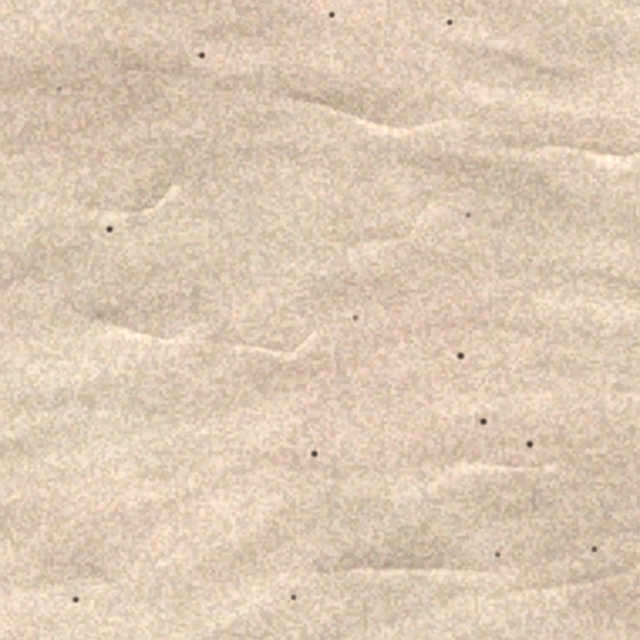
Give the GLSL for this texture, as a Shadertoy shader.

```glsl
// Pale wind-smoothed sand: soft cellular noise gives the fine grain and the
// long drifts, scattered curved folds cast a shadow above a lit lower rim,
// and a few dark specks lie on a jittered grid.

vec3 hash3(vec2 p) {
    vec3 q = fract(p.xyx * vec3(0.1031, 0.1030, 0.0973));
    q += dot(q, q.yxz + 33.33);
    return fract((q.xxy + q.yzz) * q.zyx);
}

// Cellular noise with softly blended cells, centred on zero
vec3 softCells(vec2 p) {
    vec2 cell = floor(p);
    vec3 sum = vec3(0.0);
    float total = 0.0;
    for (int j = -1; j <= 1; j++)
    for (int i = -1; i <= 1; i++) {
        vec2 id = cell + vec2(i, j);
        vec3 value = hash3(id + 51.0);
        vec2 offset = id + 0.15 + 0.7 * hash3(id + 17.0).xy - p;
        float weight = exp(-3.7 * dot(offset, offset));
        sum += weight * value;
        total += weight;
    }
    return sum / total - 0.5;
}

// Long, gently bending drifts at three scales, rising to the right lower down
float drifts(vec2 p) {
    p.y += 0.03 * sin(5.0 * p.x + 3.0 * p.y) - 0.33 * p.x * (1.0 - 1.35 * p.y);
    p.x += 0.03 * sin(9.0 * p.y + 2.0);
    return 0.085 * softCells(p * vec2(2.5, 6.0) + 3.0).x
         + 0.085 * softCells(p * vec2(4.5, 16.0) + 40.0).x
         + 0.070 * softCells(p * vec2(11.0, 36.0) + 90.0).x;
}

// Folds: x is the lit rim, y the shadow above it
vec2 folds(vec2 p) {
    vec2 light = vec2(0.0);
    p += 0.012 * softCells(p * 14.0 + 70.0).xy;
    for (int i = 0; i < 15; i++) {
        float n = float(i);
        vec3 place = hash3(vec2(n, 3.0));
        vec3 shape = hash3(vec2(n, 28.0));
        vec2 centre = (vec2(mod(n, 3.0), floor(n / 3.0)) + 0.1 + 0.8 * place.xy) / vec2(3.0, 5.0);
        vec2 q = p - centre;
        float x = q.x / mix(0.09, 0.23, place.z);
        float hook = 0.06 * shape.y * smoothstep(0.35, 0.75, x);
        float curve = (shape.x - 0.65) * 0.3 * q.x + hook
                    + 0.012 * sin(2.5 * x + 6.28 * shape.y);
        float d = q.y - curve;
        float taper = smoothstep(1.0, 0.1, abs(x));
        float shadow = smoothstep(-0.008, 0.006, d) * exp(-max(d, 0.0) / 0.024);
        float rimWidth = 0.010 + 0.005 * sin(45.0 * q.x + 5.0 * shape.z);
        float rim = smoothstep(0.004, -0.003, d) * smoothstep(-2.0 * rimWidth, -0.3 * rimWidth, d);
        rim *= smoothstep(0.65, 0.3, abs(x - 0.25)) * smoothstep(0.15, 0.8, shape.z);
        light = max(light, vec2(rim, taper * shadow * mix(0.5, 1.0, place.x)));
    }
    return light;
}

// Coverage of the small dark specks
float specks(vec2 p) {
    float cover = 0.0;
    for (int i = 0; i < 25; i++) {
        float n = float(i);
        vec3 r = hash3(vec2(n, 61.0));
        vec2 centre = (vec2(mod(n, 5.0), floor(n / 5.0)) + 0.08 + 0.84 * r.xy) / 5.0;
        float radius = mix(0.005, 0.009, r.z);
        float dotShape = smoothstep(radius, 0.1 * radius, length(p - centre));
        cover = max(cover, dotShape * smoothstep(0.1, 0.7, r.z));
    }
    return cover;
}

void mainImage(out vec4 fragColor, in vec2 fragCoord) {
    vec2 p = fragCoord / iResolution.y;
    vec3 sand = vec3(0.873, 0.793, 0.712);

    // Broad light and shade
    vec2 fold = folds(p);
    sand += drifts(p) - 0.115 * fold.y;
    sand += 0.115 * fold.x * vec3(1.0, 0.97, 0.85);

    // Rosy and greyish patches
    float rosy = softCells(p * vec2(4.0, 7.0) + 120.0).y;
    sand += rosy * vec3(0.022, -0.010, 0.0);

    // Fine grain with faint colour mottling
    sand += 0.150 * softCells(p * 190.0).x + 0.04 * softCells(p * 95.0 + 7.0).y;
    sand += 0.04 * softCells(p * 110.0 + 30.0) * vec3(1.0, 0.5, 1.2);

    sand = mix(sand, vec3(0.22, 0.16, 0.13), 0.92 * specks(p));
    fragColor = vec4(clamp(sand, 0.0, 1.0), 1.0);
}
```
